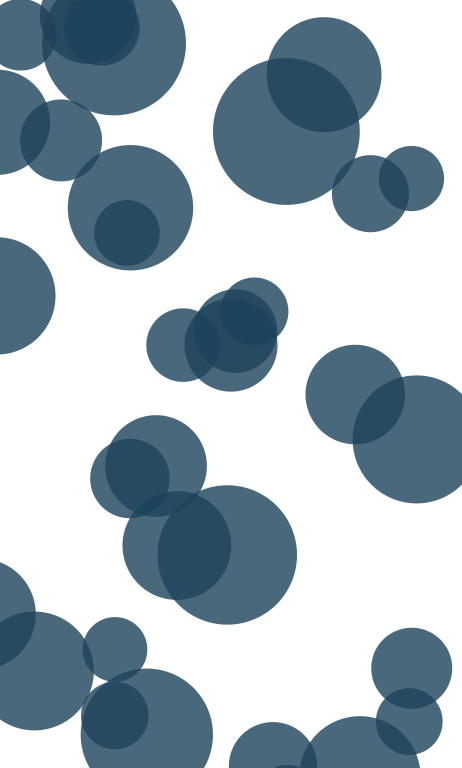
Give the GLSL for this background, as a Shadertoy shader.

```glsl
const vec3 PAPER = vec3(1.0);
const vec3 INK = vec3(0.11, 0.26, 0.36);
const float OPACITY = 0.80;
const int PAIRS = 19;
const float MARGIN = 0.08;           // scatter area beyond each edge
const float JITTER = 0.10;
const vec2 RADIUS = vec2(0.070, 0.163);
const float SMALL_BIAS = 1.6;        // above 1 favours small discs
const vec2 PAIR_GAP = vec2(0.20, 0.95); // centre distance / sum of radii
const float TAU = 6.2832;

// Evenly spread value in 0..1 for a disc index.
float spread(float index, float stride) {
    return fract(0.5 + index * stride);
}

float discRadius(float index) {
    return mix(RADIUS.x, RADIUS.y, pow(spread(index, 0.61803), SMALL_BIAS));
}

// Quasi-random position, loosened by sines.
vec2 discCentre(float index, vec2 canvas) {
    vec2 cell = fract(0.5 + index * vec2(0.75488, 0.56984));
    vec2 wobble = sin(index * vec2(12.9, 7.7) + vec2(0.0, 1.0));
    return mix(vec2(-MARGIN), canvas + MARGIN, cell) + JITTER * wobble;
}

// Share of the paper still showing through one translucent disc.
float discLight(vec2 p, vec2 centre, float radius, float pixel) {
    float edge = length(p - centre) - radius;
    return 1.0 - OPACITY * clamp(0.5 - edge / pixel, 0.0, 1.0);
}

void mainImage(out vec4 fragColor, in vec2 fragCoord) {
    // Canvas width is one unit.
    float pixel = 1.0 / iResolution.x;
    vec2 p = fragCoord * pixel;
    vec2 canvas = iResolution.xy * pixel;

    // Each scattered disc has a companion that overlaps it.
    float light = 1.0;
    for (int i = 0; i < PAIRS; i++) {
        float index = float(i);
        float radius = discRadius(index);
        float mateRadius = discRadius(index + float(PAIRS));
        vec2 centre = discCentre(index, canvas);

        float angle = TAU * spread(index, 0.41421);
        float gap = mix(PAIR_GAP.x, PAIR_GAP.y, spread(index, 0.73205));
        vec2 mate = centre + gap * (radius + mateRadius) * vec2(cos(angle), sin(angle));

        light *= discLight(p, centre, radius, pixel);
        light *= discLight(p, mate, mateRadius, pixel);
    }

    fragColor = vec4(mix(INK, PAPER, light), 1.0);
}
```
